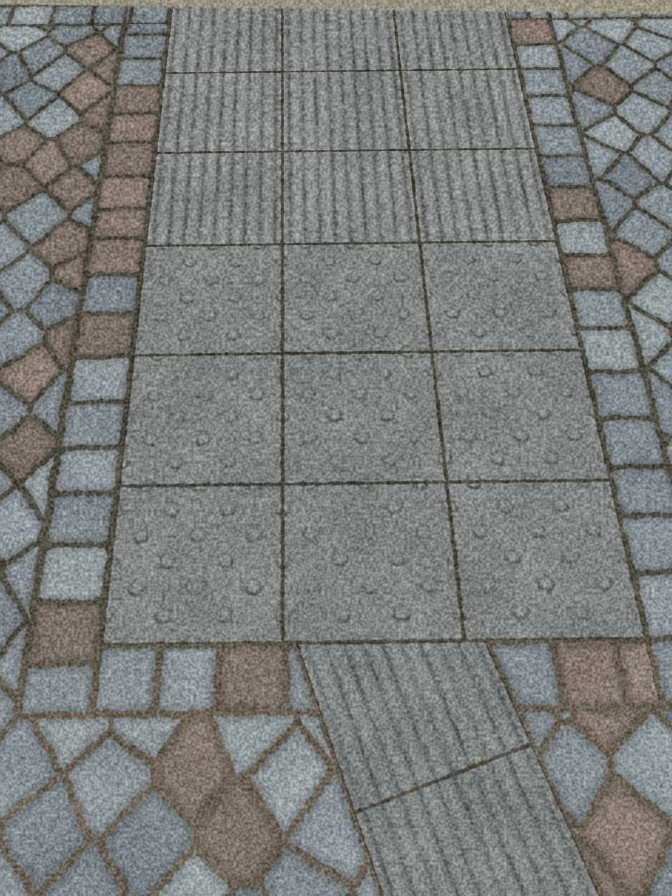
Reproduce this texture procedurally as a Shadertoy shader.

```glsl
// Granite walkway in perspective: ribbed and studded slabs, framed by courses of
// setts and a field of diagonal cobbles. A projective mapping gives the ground
// plane; cobbles are jittered Voronoi cells, grain is gradient noise.

float hash(vec2 p) {
  vec3 a = fract(vec3(p.xyx) * 0.1031);
  a += dot(a, a.yzx + 33.33);
  return fract((a.x + a.y) * a.z);
}

float slope(vec2 cell, vec2 offset) {
  float angle = 6.2832 * hash(cell);
  return dot(vec2(cos(angle), sin(angle)), offset);
}

float noise(vec2 p) {
  vec2 i = floor(p), f = p - i, e = vec2(1, 0);
  vec2 w = f * f * (3.0 - 2.0 * f);
  return mix(mix(slope(i, f), slope(i + e, f - e), w.x),
             mix(slope(i + e.yx, f - e.yx), slope(i + 1.0, f - 1.0), w.x), w.y);
}

// Distance to the rim of a rounded box, positive within
float inset(vec2 p, vec2 halfSize, float radius) {
  vec2 e = abs(p) - halfSize + radius;
  return radius - length(max(e, 0.0)) - min(max(e.x, e.y), 0.0);
}

vec2 centre(vec2 cell) {
  return cell + 0.5 + 0.34 * (vec2(hash(cell + 17.3), hash(cell + 71.9)) - 0.5);
}

// Voronoi cobbles: x is the distance to the joint, yz the stone's centre
vec3 cobbles(vec2 p) {
  vec2 base = floor(p), nearest = base;
  float best = 9.0, edge = 9.0;
  for (int k = 0; k < 9; k++) {
    vec2 cell = base + vec2(k % 3 - 1, k / 3 - 1);
    float d = length(centre(cell) - p);
    if (d < best) { best = d; nearest = cell; }
  }
  vec2 a = centre(nearest) - p;
  for (int k = 0; k < 25; k++) {
    vec2 b = centre(nearest + vec2(k % 5 - 2, k / 5 - 2)) - p;
    if (k != 12) edge = min(edge, dot(0.5 * (a + b), normalize(b - a)));
  }
  return vec3(edge, centre(nearest));
}

float courseJoint(float i, float seed) {
  return i + 0.2 * (hash(vec2(i, seed)) - 0.5);
}

// Sett in a running course: x is the distance to the joint, y the centre along it
vec2 course(float along, float across, float halfWidth, float seed) {
  float t = along / 0.355, i = floor(t);
  if (t < courseJoint(i, seed)) i -= 1.0;
  else if (t > courseJoint(i + 1.0, seed)) i += 1.0;
  float lo = courseJoint(i, seed), hi = courseJoint(i + 1.0, seed);
  float mid = 0.1775 * (lo + hi);
  return vec2(inset(vec2(along - mid, across), vec2(0.1775 * (hi - lo), halfWidth), 0.05), mid);
}

// Blue-grey granite with patches of reddish stones
vec3 settColour(vec2 c) {
  vec3 patches[12] = vec3[12](vec3(-0.2, -1.1, 0.6), vec3(-0.2, -0.1, 0.5), vec3(-0.9, -0.8, 0.4),
    vec3(-0.65, 0.95, 0.3), vec3(-0.2, 1.56, 0.15), vec3(-0.2, 2.97, 0.16), vec3(1, 3.19, 0.17),
    vec3(0.3, 3.52, 0.14), vec3(0.81, 3.89, 0.16), vec3(3.4, 0.4, 0.28), vec3(2.65, 3.19, 0.16),
    vec3(2.7, 4.08, 0.2));
  vec2 id = floor(c * 50.0 + 0.5);
  float warmth = 0.12, tone = hash(id + 3.7);
  for (int k = 0; k < 12; k++)
    if (length(c - patches[k].xy) < patches[k].z) warmth = 0.85;
  vec3 blue = mix(vec3(0.46, 0.49, 0.51), vec3(0.58, 0.61, 0.62), tone);
  vec3 warm = mix(vec3(0.46, 0.42, 0.39), vec3(0.53, 0.48, 0.45), tone);
  return hash(id + 41.2) < warmth ? warm : blue;
}

void mainImage(out vec4 fragColor, in vec2 fragCoord) {
  vec2 uv = fragCoord / iResolution.xy;
  vec2 p = vec2(uv.x, 1.0 - uv.y) * vec2(5.76, 7.68);

  // Ground plane: one unit per slab, y = 0 where ribs give way to studs
  float y = p.y + 0.012 * (p.x - 4.5), span = 2.835 + 0.335 * y;
  vec2 g = vec2(3.0 * (p.x - 1.475 + 0.111 * y) / span, 12.245 - 43.2 / span);

  // Grain, stains and earthy joints
  float medium = noise(p * 19.0 + 5.0);
  float broad = noise(p * 2.1 + 9.0) + 0.5 * noise(p * 5.0);
  float grain = 0.19 * noise(p * 41.0) + 0.1 * medium, shade = grain + 0.05 * broad;
  vec3 joint = mix(vec3(0.31, 0.3, 0.26), vec3(0.41, 0.38, 0.33), smoothstep(4.5, 6.5, p.y));
  joint += grain + 0.06 * broad;
  vec3 colour;

  // Sides of the skewed slabs at the foot
  float left = 2.55 + 0.34 * (p.y - 5.55), right = 4.18 + 0.45 * (p.y - 5.53);
  float skewed = 0.92 * min(p.x - left, right - p.x);

  if (g.x > 0.0 && g.x < 3.0 && g.y < 3.0) {
    vec2 toJoint = 0.5 - abs(fract(g) - 0.5);
    if (g.y < 0.0) {
      float rib = abs(fract(g.x * 9.0 + 0.06 * medium) - 0.5);
      float wear = 0.75 + 0.7 * noise(g * vec2(9, 3));
      shade += wear * (0.06 * smoothstep(0.15, 0.4, rib) - 0.13 * smoothstep(0.2, 0.02, rib));
    } else {
      vec2 stud = fract(vec2(g.x + g.y, g.x - g.y) * 3.0) - 0.5;
      float r = length(stud) + 0.04 * medium;
      float ring = smoothstep(0.09, 0.0, abs(r - 0.18));
      shade -= ring * (0.08 + 0.05 * (stud.x - stud.y) / (r + 0.1)) * (0.9 + broad);
      shade += 0.03 * smoothstep(0.17, 0.06, r);
    }
    float gap = min(toJoint.x, toJoint.y) + 0.006 * medium;
    colour = mix(joint * 0.88, vec3(0.507, 0.515, 0.51) + shade, smoothstep(0.004, 0.019, gap));
  } else if (g.y > 3.0 && skewed > 0.0) {
    float s = 10.0 * (p.x - left) / (right - left);
    float rib = abs(fract(s + 0.08 * medium) - 0.5);
    shade += 0.03 * smoothstep(0.2, 0.45, rib);
    shade -= 0.1 * smoothstep(0.2, 0.0, rib) * (0.85 + noise(vec2(s, p.y * 3.0)));
    float seam = 0.93 * abs(p.y - 6.97 + 0.388 * (p.x - 3.03));
    float gap = min(min(skewed, seam), 1.5 * (g.y - 3.0)) + 0.01 * medium;
    colour = mix(joint * 0.75, vec3(0.49, 0.5, 0.5) + shade, smoothstep(0.005, 0.028, gap));
  } else {
    // Setts: end rows, side columns, then the diagonal field
    vec2 q = g + 0.016 * vec2(noise(p * 5.0), noise(p * 5.0 + 31.0));
    float outside = max(max(-0.41 - q.x, q.x - 3.38), q.y - 3.38);
    vec3 sett;
    if (q.y < -2.7) sett = vec3(course(q.x, q.y + 2.85, 0.15, 5.0), -2.85);
    else if (outside > 0.0) {
      vec2 d = q * vec2(2.1, 1.75), shift = vec2(19.85, 20.755);
      sett = cobbles(vec2(d.x + d.y, d.x - d.y) + shift);
      sett.x = min(0.36 * sett.x, min(outside, q.y + 2.7));
      sett.yz -= shift;
      sett.yz = vec2(sett.y + sett.z, sett.y - sett.z) / vec2(4.2, 3.5);
    }
    else if (q.x < 0.01) sett = vec3(course(q.y - 3.49, q.x + 0.205, 0.195, 11.0), -0.2).xzy + vec3(0, 0, 3.49);
    else if (q.x > 2.99) sett = vec3(course(q.y - 2.98, q.x - 3.19, 0.185, 23.0), 3.19).xzy + vec3(0, 0, 2.98);
    else sett = vec3(course(q.x + 0.03, q.y - 3.19, 0.185, 37.0), 3.19);
    sett.x = min(sett.x, abs(outside));
    if (g.y > 3.0) sett.x = min(sett.x, -0.6 * skewed);
    vec3 stone = settColour(sett.yz) + shade;
    stone *= mix(0.87, 1.02, smoothstep(0.015, 0.07, sett.x));
    colour = mix(joint, stone, smoothstep(0.01, 0.027, sett.x + 0.008 * medium));
  }

  // Pale kerb along the far end
  float kerb = smoothstep(-0.01, 0.015, 0.04 + 0.014 * p.x - p.y);
  fragColor = vec4(mix(colour, vec3(0.6, 0.58, 0.51) + grain, kerb), 1.0);
}
```
